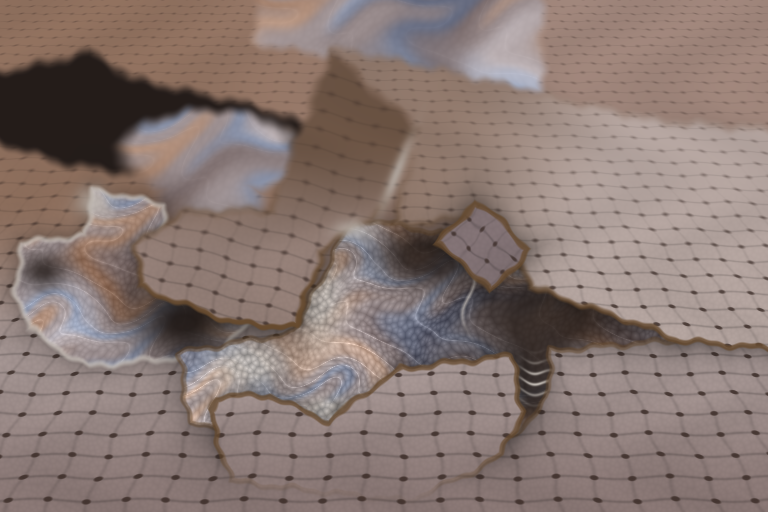
Give the GLSL for this texture, as a WebGL 2 fragment shader.

```glsl
#version 300 es
precision highp float;
uniform vec2 u_resolution;
out vec4 outColor;

#define HOLE_RADIUS .11
#define GRID_STEP vec2(.078, .046)
#define PERSPECTIVE .7
#define RAGGED .004
#define RIM .005
#define SHARP .0025
#define SOFT .014

const vec3 DARK = vec3(.14, .11, .1), TAN = vec3(.4, .29, .18), LINT = vec3(.82, .79, .76);

// Distance to the nearest cell point
float cells(vec2 p) {
  float best = 2.;
  for (int k = 0; k < 9; k++) {
    vec2 id = floor(p) + vec2(k % 3, k / 3) - 1.;
    vec2 jitter = fract(sin(id * mat2(127.1, 311.7, 269.5, 183.3)) * 43758.5);
    best = min(best, length(id + jitter - p));
  }
  return best;
}

// Signed distance to a closed outline, two corners per vec4
float outline(vec2 p, vec4 v[5]) {
  float d = 9., s = 1.;
  vec2 a = v[4].zw;
  for (int i = 0; i < 10; i++) {
    vec2 b = i % 2 == 0 ? v[i / 2].xy : v[i / 2].zw, e = a - b, w = p - b;
    d = min(d, length(w - e * clamp(dot(w, e) / dot(e, e), 0., 1.)));
    bvec3 c = bvec3(p.y >= b.y, p.y < a.y, e.x * w.y > e.y * w.x);
    if (all(c) || all(not(c))) s = -s;
    a = b;
  }
  return s * d;
}

float inside(float d, float blur) { return 1. - smoothstep(-blur, blur, d); }

float blob(vec2 p, float x, float y, float w, float h) {
  vec2 q = (p - vec2(x, y)) / vec2(w, h);
  return exp(-dot(q, q));
}

// Matted fibres: warped sines, lumps and threads
vec3 stuffing(vec2 p, float detail) {
  vec2 q = p * 17.;
  for (int i = 0; i < 4; i++) q += .65 * sin(q.yx * 1.6 + vec2(i, 2 * i + 1));
  vec3 c = mix(vec3(.45, .39, .39), vec3(.74, .7, .71), .5 + .25 * (sin(q.x) + sin(q.y * 1.3)));
  float fleck = sin(q.x * .7 + q.y);
  c += vec3(-.09, -.01, .07) * fleck * fleck * fleck;
  float thread = pow(1. - abs(sin(q.x * 1.5 + q.y + p.y * 40.)), 9.);
  return c + detail * (.18 * thread + .1 - .22 * cells(p * 75. + q));
}

// Grained hide with stitched holes
vec3 leather(vec3 tint, vec2 p, vec2 uv, float focus) {
  uv += .07 * sin(uv.yx * 2.3);
  vec2 f = fract(uv) - .5, seam = exp(-f * f * 250.);
  float hole = inside(length(f) - HOLE_RADIUS, mix(.16, .04, focus));
  tint *= 1.02 - .05 * focus * cells(p * 110.) + .02 * sin(p.x * 21. + 3. * sin(p.y * 17.));
  tint *= 1. - mix(.06, .16, focus) * seam.y - .09 * focus * seam.x;
  return mix(tint, vec3(.23, .17, .15), hole * mix(.3, .8, focus));
}

// Contact shadow, surface and torn rim
vec3 sheet(vec3 under, vec3 skin, float d, float blur, vec3 rim, float edge) {
  under *= 1. - .45 * edge * exp(-max(d, 0.) * 45.);
  return mix(mix(under, skin, inside(d, blur)), rim, edge * inside(abs(d) - RIM, blur));
}

void main() {
  vec2 p = gl_FragCoord.xy / u_resolution * vec2(1.5, 1);
  vec2 t = p + RAGGED * (sin(p.yx * 63.) + .5 * sin(p.yx * 151.));
  float depth = 1. - PERSPECTIVE * p.y, focus = 1. - smoothstep(.32, .75, p.y);
  vec2 grid = vec2((p.x - .75) / depth, -log(depth) / PERSPECTIVE) / GRID_STEP;
  float blur = mix(SOFT, SHARP, focus);

  // Ground
  vec3 near = mix(vec3(.53, .46, .45), vec3(.65, .59, .58), smoothstep(0., .33, p.y));
  vec3 far = mix(vec3(.55, .43, .36), vec3(.61, .51, .47), smoothstep(.2, 1.2, p.x));
  vec3 c = leather(mix(near, far, smoothstep(.3, .62, p.y)), p, grid, focus);

  // Far burrow and loose filling
  float d = outline(t, vec4[5](vec4(-.05, .85, .1, .88), vec4(.175, .9, .255, .848), vec4(.49, .795, .6, .755), vec4(.575, .68, .25, .66), vec4(.12, .68, -.05, .74)));
  c = mix(c, DARK, inside(d, SOFT));
  d = max(abs(t.x - .78) - .28, 1. - .17 * t.x - t.y);
  vec2 q = t - vec2(.41, .7);
  d = min(d, min(length(q * vec2(.5, 1)) - .085, length(q * vec2(.6, 1) + vec2(0, .09)) - .06));
  c = mix(c, stuffing(p * .8, .1) + .03, inside(d, SOFT));

  // Left pocket
  d = outline(t, vec4[5](vec4(.045, .525, .165, .54), vec4(.185, .63, .32, .6), vec4(.31, .49, .48, .365), vec4(.43, .31, .17, .285), vec4(.055, .36, .03, .44)));
  float shade = blob(p, .36, .37, .1, .065) + .8 * blob(p, .085, .47, .045, .035);
  c = sheet(c, mix(stuffing(p, .5), DARK, min(shade, .95)), d, .005, LINT, .6);

  // Central cavity: shade, lace, strands
  d = outline(t, vec4[5](vec4(.69, .575, .86, .545), vec4(1.02, .48, 1.38, .34), vec4(1.075, .315, 1.07, .22), vec4(1, .15, .37, .17), vec4(.35, .31, .57, .35)));
  vec3 fill = stuffing(p + .13, 1.);
  shade = blob(p, .83, .5, .11, .06) + blob(p, 1.07, .38, .17, .09) + blob(p, 1.05, .24, .05, .08);
  fill = mix(fill, DARK + .1 * fill, min(shade * 1.1, .95));
  float lace = blob(p, .62, .42, .05, .1) + blob(p, .49, .29, .075, .055) + blob(p, .64, .2, .06, .025);
  fill = mix(fill, LINT * (1.1 - .45 * cells(p * 85.)), min(lace, .85));
  float strand = pow(abs(sin(p.y * 150. + 25. * p.x + sin(p.x * 80.))), 9.);
  fill = mix(fill, LINT, strand * blob(p, 1.045, .255, .035, .035));
  c = sheet(c, fill, d, SHARP, TAN, .5);

  // Right sheet
  d = outline(t, vec4[5](vec4(.645, .905, .78, .88), vec4(1.28, .765, 1.6, .74), vec4(1.6, .31, 1.33, .335), vec4(1.04, .44, .96, .58), vec4(.77, .56, .815, .75)));
  vec3 skin = mix(vec3(.55, .46, .41), vec3(.69, .63, .61), smoothstep(.75, 1.2, p.x + .3 - .5 * p.y));
  c = sheet(c, leather(skin, p, grid + p.yx, focus), d, blur, TAN, .1 + .7 * focus);

  // Curled left flap
  d = outline(t, vec4[5](vec4(.645, .9, .815, .75), vec4(.75, .6, .63, .51), vec4(.575, .36, .45, .37), vec4(.275, .44, .265, .52), vec4(.35, .585, .53, .59)));
  skin = mix(vec3(.57, .49, .46), vec3(.41, .32, .26), smoothstep(.48, .74, p.y));
  skin = leather(skin, p, mat2(18, 7, -5, 27) * p, focus * .8);
  c = sheet(c, skin, d, blur, TAN, focus);
  lace = blob(t, .69, .55, .035, .018) + blob(t, .185, .6, .035, .03);
  lace += blob(vec2(p.x - .4 * p.y, p.y), .51, .66, .012, .07);
  c = mix(c, LINT * .9, .75 * min(lace, 1.));

  // Folded tab and hanging lint
  d = abs(p.x - .915 - .012 * sin(p.y * 45.)) - .003;
  c = mix(c, LINT, .7 * inside(d, .004) * blob(p, .91, .42, .1, .06));
  q = mat2(.75, .66, -.66, .75) * (t - vec2(.945, .52));
  d = max(abs(q.x) - .07, abs(q.y) - .055);
  c = sheet(c, leather(vec3(.5, .44, .45), p, q * 25., .8), d, SHARP, TAN, .8);

  // Front flap
  d = outline(t, vec4[5](vec4(.41, .2, .43, .225), vec4(.53, .228, .64, .175), vec4(.78, .28, 1, .305), vec4(1.02, .2, .98, .11), vec4(.8, .02, .45, .06)));
  c = sheet(c, leather(near, p, grid, focus), d, SHARP, TAN, .75 * smoothstep(0., .16, p.y));

  outColor = vec4(c, 1);
}
```
